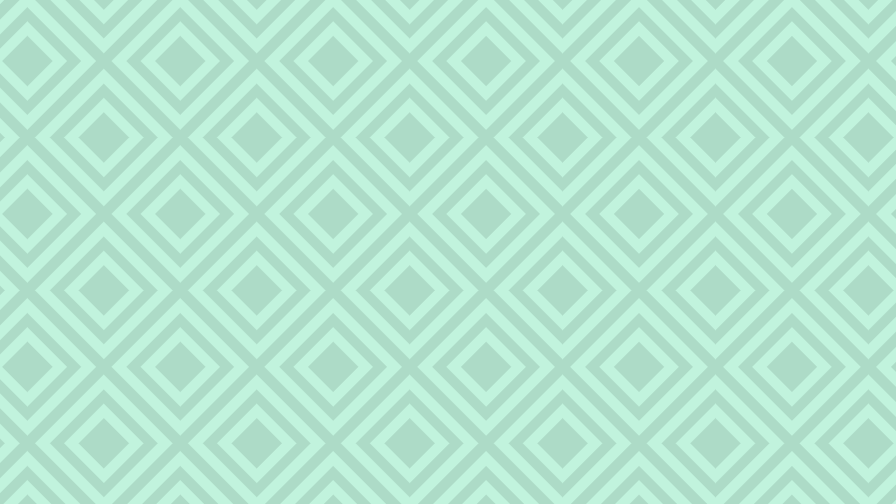
Give the GLSL for this pattern, as a Shadertoy shader.

```glsl
const vec3 SAGE = vec3(0.68, 0.86, 0.78);
const vec3 MINT = vec3(0.755, 0.952, 0.867);

// Lengths are fractions of the canvas height
const float HALF_DIAGONAL = 0.1517;
const vec2 LATTICE_ORIGIN = vec2(0.2060, 0.1204);

// Inner and outer ring edges, as fractions of the half diagonal
const vec2 INNER_RING = vec2(0.330, 0.520);
const vec2 OUTER_RING = vec2(0.705, 0.900);

// 0 at each diamond centre, 1 on the shared diagonal borders
float diamondDistance(vec2 p, float halfDiagonal) {
    vec2 diagonal = vec2(p.x + p.y, p.x - p.y) / (2.0 * halfDiagonal);
    vec2 cell = abs(fract(diagonal + 0.5) - 0.5);
    return 2.0 * max(cell.x, cell.y);
}

// Smooth coverage of the band between edges.x and edges.y
float ring(float d, vec2 edges, float pixel) {
    float fromEdge = min(d - edges.x, edges.y - d);
    return clamp(fromEdge / pixel + 0.5, 0.0, 1.0);
}

void mainImage(out vec4 fragColor, in vec2 fragCoord) {
    vec2 p = fragCoord / iResolution.y - LATTICE_ORIGIN;
    float d = diamondDistance(p, HALF_DIAGONAL);

    // One pixel measured across a diagonal edge
    float pixel = sqrt(2.0) / (HALF_DIAGONAL * iResolution.y);

    float rings = ring(d, INNER_RING, pixel) + ring(d, OUTER_RING, pixel);
    fragColor = vec4(mix(SAGE, MINT, rings), 1.0);
}
```
